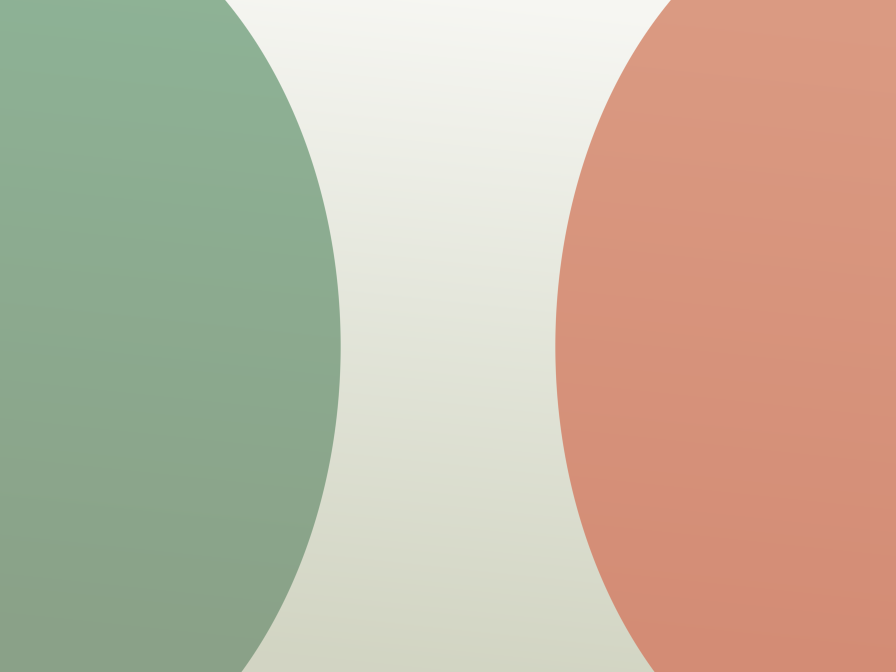
Give the GLSL for this background, as a Shadertoy shader.

```glsl
const vec2 ELLIPSE_RADIUS = vec2(0.3906, 0.6944);
const vec2 ELLIPSE_CENTER = vec2(-0.0104, 0.4844); // left one, mirrored for the right
const float GRADIENT_TILT = 0.14;

const vec3 PAPER_TOP    = vec3(0.964, 0.964, 0.948);
const vec3 PAPER_MIDDLE = vec3(0.888, 0.897, 0.851);
const vec3 PAPER_BOTTOM = vec3(0.822, 0.833, 0.763);
const vec3 SAGE_TOP     = vec3(0.556, 0.700, 0.588);
const vec3 SAGE_BOTTOM  = vec3(0.540, 0.632, 0.532);
const vec3 CORAL_TOP    = vec3(0.855, 0.602, 0.508);
const vec3 CORAL_BOTTOM = vec3(0.825, 0.545, 0.455);

// Antialiased coverage of an axis-aligned ellipse
float ellipseMask(vec2 uv, vec2 center) {
    float edge = length((uv - center) / ELLIPSE_RADIUS) - 1.0;
    float halfWidth = 0.7 * max(length(vec2(dFdx(edge), dFdy(edge))), 1e-5);
    return 1.0 - smoothstep(-halfWidth, halfWidth, edge);
}

// Three-stop gradient from bottom to top
vec3 paperGradient(float height) {
    vec3 lower = mix(PAPER_BOTTOM, PAPER_MIDDLE, clamp(height * 2.0, 0.0, 1.0));
    return mix(lower, PAPER_TOP, clamp(height * 2.0 - 1.0, 0.0, 1.0));
}

void mainImage(out vec4 fragColor, in vec2 fragCoord) {
    vec2 uv = fragCoord / iResolution.xy;
    float height = clamp(uv.y + GRADIENT_TILT * (uv.x - 0.5), 0.0, 1.0);

    // Pale backdrop
    vec3 color = paperGradient(height);

    // Facing ellipses
    vec2 rightCenter = vec2(1.0 - ELLIPSE_CENTER.x, ELLIPSE_CENTER.y);
    color = mix(color, mix(SAGE_BOTTOM, SAGE_TOP, height), ellipseMask(uv, ELLIPSE_CENTER));
    color = mix(color, mix(CORAL_BOTTOM, CORAL_TOP, height), ellipseMask(uv, rightCenter));

    fragColor = vec4(color, 1.0);
}
```
